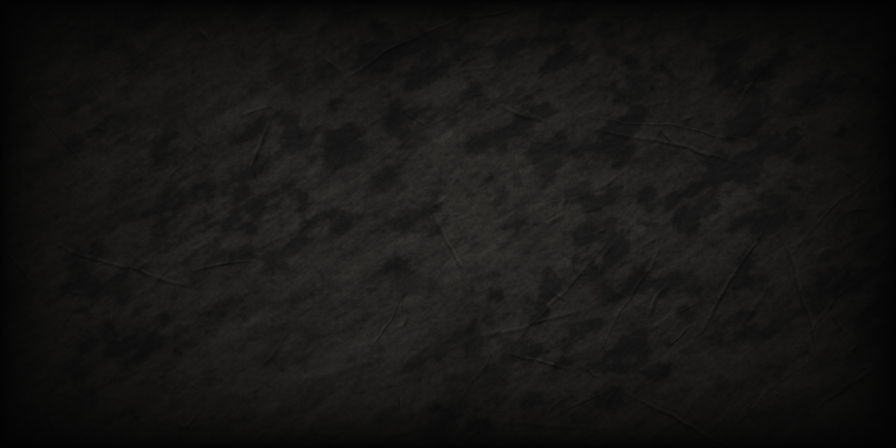
A WebGL 1 fragment shader for this texture:

```glsl
precision highp float;
// Dark, worn slate-like surface with slanted creases, stains and shaded borders.
uniform vec2 u_resolution;

const vec3 WARM_STONE = vec3(0.156, 0.148, 0.138);
const vec3 COOL_STAIN = vec3(0.058, 0.060, 0.064);
const float GRAIN_ANGLE = 0.50;      // main direction of the relief, in radians
const float RELIEF_STRENGTH = 1.7;
const float CREASE_STRENGTH = 0.36;
const float CREASE_WIDTH = 0.0027;
const int CREASE_COUNT = 110;
const float STAIN_STRENGTH = 0.62;
const float GRAIN_STRENGTH = 0.30;
const float VIGNETTE_POWER = 0.60;

float hash(vec2 p) {
  return fract(sin(dot(p, vec2(127.1, 311.7))) * 43758.5453);
}

float noise(vec2 p) {
  vec2 cell = floor(p);
  vec2 f = fract(p);
  f = f * f * (3.0 - 2.0 * f);
  float low = mix(hash(cell), hash(cell + vec2(1.0, 0.0)), f.x);
  float high = mix(hash(cell + vec2(0.0, 1.0)), hash(cell + vec2(1.0)), f.x);
  return mix(low, high, f.y);
}

mat2 rotation(float angle) {
  float c = cos(angle);
  float s = sin(angle);
  return mat2(c, -s, s, c);
}

float fbm(vec2 p) {
  float sum = 0.0;
  float amplitude = 0.5;
  mat2 turn = rotation(0.4);
  for (int i = 0; i < 5; i++) {
    sum += amplitude * noise(p);
    p = turn * p * 2.03 + 17.3;
    amplitude *= 0.5;
  }
  return sum;
}

// Height of the rough surface, stretched along the main direction.
float surfaceHeight(vec2 p) {
  return fbm(rotation(GRAIN_ANGLE) * p * vec2(10.0, 19.0));
}

// Embossed folds: a lit ridge with a shadow below, fading at both ends.
float creases(vec2 p) {
  vec2 wander = vec2(noise(p * 8.0), noise(p * 8.0 + 31.0)) - 0.5;
  wander += 0.35 * (vec2(noise(p * 30.0), noise(p * 30.0 + 53.0)) - 0.5);
  p += 0.026 * wander;
  float sum = 0.0;
  for (int i = 0; i < CREASE_COUNT; i++) {
    float id = float(i) + 1.0;
    vec2 center = vec2(2.0 * hash(vec2(id, 1.3)), hash(vec2(id, 2.7)));
    float spread = hash(vec2(id, 3.1)) + hash(vec2(id, 4.9)) - 1.0;
    float angle = GRAIN_ANGLE + 0.9 * spread;
    // Some folds run across the main direction.
    angle -= 1.1 * step(0.78, hash(vec2(id, 5.3)));
    float size = hash(vec2(id, 6.1));
    float halfLength = mix(0.02, 0.25, size * size * size);
    vec2 q = rotation(angle) * (p - center);
    float along = q.x / halfLength;
    float fade = smoothstep(1.0, 0.2, abs(along));
    float width = CREASE_WIDTH * mix(0.7, 1.4, hash(vec2(id, 7.7)));
    float ridge = q.y / width;
    float shadow = ridge + 1.9;
    float profile = 0.8 * exp(-ridge * ridge) - exp(-0.6 * shadow * shadow);
    sum += profile * fade * mix(0.3, 1.0, hash(vec2(id, 8.9)));
  }
  return clamp(sum, -1.3, 1.3);
}

// Small ragged spots, denser inside soft clouds.
float stains(vec2 p) {
  vec2 q = rotation(GRAIN_ANGLE) * p * vec2(0.8, 1.15);
  float cloud = smoothstep(0.34, 0.70, fbm(p * 3.6 + 4.0));
  float spots = smoothstep(0.42, 0.72, fbm(q * 22.0 + 9.0));
  float specks = smoothstep(0.60, 0.78, fbm(p * 46.0 + 70.0));
  return clamp(cloud * (0.12 + 1.25 * spots) + 0.12 * spots + 0.45 * specks, 0.0, 1.0);
}

float vignette(vec2 uv) {
  vec2 edge = 4.0 * uv * (1.0 - uv);
  return pow(max(edge.x * edge.y, 0.0), VIGNETTE_POWER);
}

void main() {
  vec2 uv = gl_FragCoord.xy / u_resolution;
  vec2 p = gl_FragCoord.xy / u_resolution.y;

  // Relief lit from the upper left.
  float slope = surfaceHeight(p) - surfaceHeight(p + vec2(-0.003, 0.005));
  float light = 1.0 + RELIEF_STRENGTH * slope;
  light += CREASE_STRENGTH * creases(p);

  // Broad tone changes and fine grain.
  light *= 0.84 + 0.38 * fbm(p * 6.0 + 40.0);
  float grain = 0.6 * noise(p * 210.0) + 0.4 * noise(p * 97.0 + 11.0) - 0.5;
  light += GRAIN_STRENGTH * grain;

  vec3 color = mix(WARM_STONE, COOL_STAIN, STAIN_STRENGTH * stains(p));
  color *= max(light, 0.0) * vignette(uv);
  gl_FragColor = vec4(color + 0.010, 1.0);
}
```
